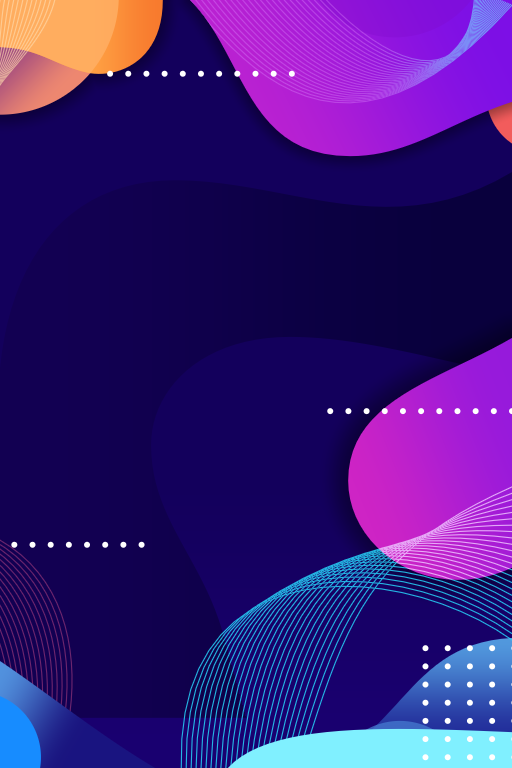
Reproduce this background procedurally as a WebGL 2 fragment shader.

```glsl
#version 300 es
precision highp float;

uniform vec2 u_resolution;
out vec4 outColor;

// Point on a cubic Bezier whose control points are the matrix columns
vec2 bezier(mat4x2 c, float t) {
  float s = 1. - t;
  return c * vec4(s * s * s, 3. * s * s * t, 3. * s * t * t, t * t * t);
}

// Signed distance to a Bezier edge, negative to the right of its direction
float edge(vec2 p, mat4x2 c) {
  float best = 1e5, side = 1.;
  vec2 a = c[0];
  for (int i = 1; i <= 22; i++) {
    vec2 b = bezier(c, float(i) / 22.), ab = b - a, ap = p - a;
    float d = length(ap - ab * clamp(dot(ap, ab) / dot(ab, ab), 0., 1.));
    if (d < best) {
      best = d;
      side = ab.x * ap.y < ab.y * ap.x ? -1. : 1.;
    }
    a = b;
  }
  return best * side;
}

float nearer(float a, float b) { return abs(a) < abs(b) ? a : b; }

// Two joined edges, the second starting where the first ends
float path(vec2 p, mat4x2 a, mat3x2 b) {
  return nearer(edge(p, a), edge(p, mat4x2(a[3], b[0], b[1], b[2])));
}

float circle(vec2 p, vec2 center, float radius) { return length(p - center) - radius; }

// Thin curves blended from first to last, bowed midway
float bundle(vec2 p, mat4x2 first, mat4x2 last, float bow, int count) {
  float best = 1e5;
  for (int i = 0; i < count; i++) {
    float k = float(i) / float(count - 1), lift = 4. * k * (1. - k) * bow;
    mat4x2 c = first * (1. - k) + last * k;
    c[1].y += lift;
    c[2].y += lift;
    best = min(best, abs(edge(p, c)));
  }
  return best - .011;
}

float dots(vec2 p, vec2 start, vec2 pitch, vec2 count) {
  vec2 q = p - start;
  return length(q - pitch * clamp(round(q / pitch), vec2(0), count - 1.)) - .058;
}

// Blend an ink over the colour inside a distance field
void paint(inout vec3 col, vec3 ink, float alpha, float d, float px) {
  col = mix(col, ink, alpha * clamp(.5 - d / px, 0., 1.));
}

vec3 shadow(vec3 col, float d, float size) {
  return col * mix(.62, 1., smoothstep(-.1, size, d));
}

void main() {
  vec2 p = gl_FragCoord.xy / u_resolution * vec2(10, 15);
  float px = 10. / u_resolution.x;

  // Navy ground with a dark wave and a lighter inner bay
  vec3 navy = mix(vec3(.1, 0, .44), vec3(.075, 0, .36), smoothstep(0., 6., p.y));
  vec3 dusk = mix(vec3(.07, 0, .32), vec3(.035, 0, .24), smoothstep(1., 9., p.x));
  float wave = path(p, mat4x2(0, 7.81, .23, 10.12, 1.46, 11.48, 3.42, 11.48),
    mat3x2(5.66, 11.48, 7.62, 10.21, 10, 11.64));
  float bay = path(p, mat4x2(4.39, 2.5, 4, 4.06, 2.95, 4.84, 2.95, 6.31),
    mat3x2(2.95, 7.38, 3.91, 8.42, 5.66, 8.42));
  bay = nearer(bay, edge(p, mat4x2(5.66, 8.42, 6.74, 8.42, 7.81, 8.16, 9.18, 7.85)));
  vec3 col = navy;
  paint(col, dusk, 1., max(wave, .98 - p.y), px);
  paint(col, navy, 1., bay, px);

  // Violet drape and coral disc at the top right
  float drape = path(p, mat4x2(10, 13.01, 8.79, 12.62, 8.01, 11.95, 6.84, 11.95),
    mat3x2(4.79, 11.95, 4.79, 13.93, 3.71, 15));
  vec3 violet = mix(vec3(.73, .13, .82), vec3(.49, .06, .9), smoothstep(-1., 5., p.x + .5 * p.y - 12.));
  paint(col, vec3(.95, .36, .36), 1., circle(p, vec2(10.64, 13.14), 1.14), px);
  col = shadow(col, drape, .35);
  paint(col, violet, 1., drape, px);
  paint(col, vec3(.5, .04, .8), .35, circle(p, vec2(7.71, 16.17), 1.9), px);
  if (p.y > 12.5 && p.x > 3.5) {
    float strands = bundle(p, mat4x2(3.71, 15, 5.08, 13.24, 7.03, 11.58, 10, 14.9),
      mat4x2(5.86, 15.6, 7.23, 13.83, 9.18, 12.85, 9.28, 15.2), 0., 24);
    float glow = smoothstep(7., 9.5, p.x);
    vec3 silk = mix(vec3(.85, .5, .98), vec3(.45, .8, 1), glow);
    paint(col, silk, .4 + .3 * glow, max(strands, drape), px);
  }

  // Orange cluster at the top left
  float amber = path(p, mat4x2(3.18, 15, 3.18, 13.83, 2.34, 13.48, 1.76, 13.57),
    mat3x2(1.07, 13.71, .78, 14.06, 0, 14.08));
  float disc = circle(p, vec2(0, 15.08), 2.32);
  col = shadow(col, min(amber, disc), .4);
  vec3 rose = mix(vec3(.62, .28, .5), vec3(.93, .53, .44), smoothstep(0., 2., p.x + 14. - p.y));
  vec3 orange = mix(vec3(1, .64, .27), vec3(.97, .48, .18), smoothstep(1.5, 3.2, p.x));
  paint(col, rose, 1., disc, px);
  paint(col, orange, 1., amber, px);
  paint(col, vec3(1, .69, .4), .8, max(amber, disc), px);
  if (p.y > 13. && p.x < 1.3) {
    float fan = bundle(p, mat4x2(0, 13.34, .25, 13.7, .9, 14.3, 1.07, 15),
      mat4x2(-.3, 13.2, 0, 13.6, -.1, 14.5, 0, 15), 0., 13);
    paint(col, vec3(1, .86, .68), .65, fan, px);
  }

  // Magenta lobe at the right
  float lobe = path(p, mat4x2(10, 3.91, 8.4, 3.18, 6.8, 4.26, 6.8, 5.61),
    mat3x2(6.8, 7.19, 8.59, 7.58, 10, 8.4));
  vec3 magenta = mix(vec3(.81, .14, .77), vec3(.59, .1, .86), smoothstep(8.8, 13., p.x + .4 * p.y));
  col = shadow(col, lobe, .6);
  paint(col, magenta, 1., lobe, px);

  // Blue hills, twisted cyan ribbon and foam at the bottom right
  float hill = edge(p, mat4x2(7.03, .55, 8.01, 1.33, 8.4, 2.46, 10, 2.54));
  paint(col, mix(vec3(.13, .17, .6), vec3(.32, .6, .87), smoothstep(.5, 2.6, p.y)), 1., hill, px);
  paint(col, vec3(.28, .5, .83), .7, circle(p, vec2(7.81, -.43), 1.35), px);
  if (p.y < 5.7 && p.x > 3.3) {
    float ribbon = bundle(p, mat4x2(3.54, 0, 3.42, 4.36, 7.81, 4.06, 10, 2.5),
      mat4x2(5.86, 0, 6.74, 2.89, 7.23, 4.26, 10, 5.49), .7, 25);
    vec3 thread = vec3(.15, .83, .98);
    paint(thread, vec3(.93, .75, 1), 1., lobe, px);
    paint(col, thread, .85, ribbon, px);
  }
  float foam = edge(p, mat4x2(4.45, 0, 5.27, .9, 7.62, .8, 10, .7));
  paint(col, vec3(.5, .94, 1), 1., foam, px);

  // Rose arcs and blue slopes at the bottom left
  if (p.y < 4.6 && p.x < 1.6) {
    float arcs = bundle(p, mat4x2(0, 4.45, 1.66, 3.5, 1.66, 1.3, .98, -.4),
      mat4x2(-1.5, 4.2, 0, 3.3, .3, 1.5, 0, 0), 0., 15);
    paint(col, vec3(.66, .24, .5), .6, arcs, px);
  }
  float slope = edge(p, mat4x2(0, 2.09, .98, 1.43, 1.95, .64, 3.03, 0));
  float fade = smoothstep(0., 2.4, p.x + 1.2 - .6 * p.y);
  paint(col, mix(vec3(.32, .57, .87), vec3(.1, .08, .5), fade), 1., slope, px);
  paint(col, vec3(.09, .55, 1), 1., circle(p, vec2(-.49, .21), 1.29), px);

  // White dots in rows and a grid
  vec2 pitch = vec2(.355);
  float row = min(dots(p, vec2(2.15, 13.56), pitch, vec2(11, 1)),
    dots(p, vec2(6.45, 6.97), pitch, vec2(11, 1)));
  row = min(row, dots(p, vec2(.28, 4.36), pitch, vec2(8, 1)));
  float grid = dots(p, vec2(8.31, .21), vec2(.434, .355), vec2(5, 7));
  paint(col, vec3(1), 1., min(row, grid), px);

  outColor = vec4(col, 1);
}
```
